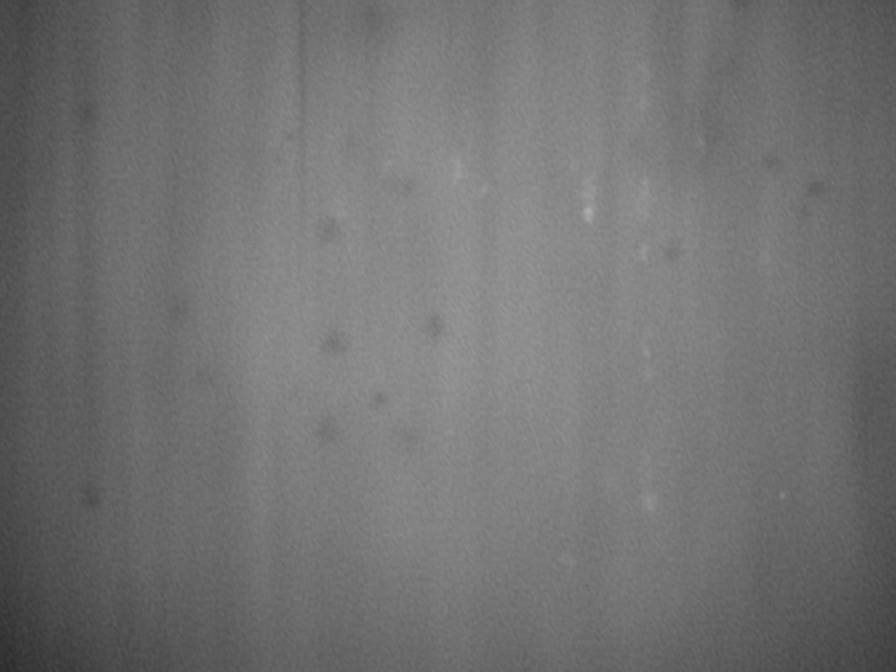
This texture is drawn by a Shadertoy shader. Its source:

```glsl
// Dim grey metal sheet with a soft vignette, vertical streaks, smudges and fine grain

vec2 hash2(vec2 p) {
    vec3 q = fract(p.xyx * vec3(0.1031, 0.1030, 0.0973));
    q += dot(q, q.yzx + 33.33);
    return fract((q.xx + q.yz) * q.zy);
}

// Gradient noise, roughly -0.7 to 0.7
float gradNoise(vec2 p) {
    vec2 i = floor(p), f = p - i;
    vec2 u = f * f * f * (f * (f * 6.0 - 15.0) + 10.0);
    vec2 e = vec2(0.0, 1.0);
    float a = dot(hash2(i) * 2.0 - 1.0, f);
    float b = dot(hash2(i + e.yx) * 2.0 - 1.0, f - e.yx);
    float c = dot(hash2(i + e.xy) * 2.0 - 1.0, f - e.xy);
    float d = dot(hash2(i + e.yy) * 2.0 - 1.0, f - e.yy);
    return mix(mix(a, b, u.x), mix(c, d, u.x), u.y);
}

float cloud(vec2 p) {
    float sum = 0.0, amp = 1.0;
    for (int k = 0; k < 4; k++) {
        sum += amp * gradNoise(p);
        p = p * 2.03 + 17.3;
        amp *= 0.55;
    }
    return sum;
}

// Soft elliptical blot
float blot(vec2 p, vec2 center, vec2 size) {
    vec2 d = (p - center) / size;
    return exp(-dot(d, d));
}

void mainImage(out vec4 fragColor, in vec2 fragCoord) {
    vec2 uv = fragCoord / iResolution.xy;
    vec2 p = fragCoord / iResolution.y;

    // Uneven lighting, darkest at the left and the lower corners
    vec2 c = uv - vec2(0.54, 0.58);
    float grey = 0.552 - 0.76 * c.x * c.x - 0.42 * c.y * c.y;

    // Vertical streaks, stronger towards the top, and broad mottling
    float streaks = gradNoise(vec2(p.x * 13.0, p.y * 1.3 + 4.0))
                  + 0.6 * gradNoise(vec2(p.x * 34.0 + 9.0, p.y * 1.8));
    grey += streaks * mix(0.025, 0.05, uv.y);
    grey += 0.03 * cloud(p * vec2(6.0, 3.5) + 31.0);

    // Wide stains and a thin dark run at the top
    vec2 warped = p + 0.03 * vec2(gradNoise(p * 12.0), gradNoise(p * 12.0 + 50.0));
    grey -= 0.055 * blot(warped, vec2(1.04, 0.79), vec2(0.045, 0.10));
    grey -= 0.05 * blot(warped, vec2(1.28, 0.39), vec2(0.05, 0.13));
    grey -= 0.045 * blot(warped, vec2(0.56, 0.97), vec2(0.08, 0.05));
    grey -= 0.035 * blot(p, vec2(0.45, 0.93), vec2(0.006, 0.28));

    // Scattered dark smudges
    vec2 rough = p + 0.012 * vec2(gradNoise(p * 45.0), gradNoise(p * 45.0 + 80.0));
    for (int k = 0; k < 22; k++) {
        vec2 r = hash2(vec2(float(k) + 3.0, 12.0));
        vec2 s = hash2(vec2(float(k) + 7.0, 41.0));
        vec2 center = vec2(r.x * 1.33, 1.0 - 0.75 * r.y);
        grey -= mix(0.02, 0.075, s.y) * blot(rough, center, mix(0.008, 0.02, s.x) * vec2(1.0, 1.15));
    }

    // Pale flecks: half follow one vertical run, half are loose
    for (int k = 0; k < 26; k++) {
        vec2 r = hash2(vec2(float(k) + 19.0, 63.0));
        vec2 s = hash2(vec2(float(k) + 5.0, 97.0));
        float x = k < 13 ? 0.962 + 0.012 * (r.x - 0.5) : mix(0.35, 1.3, r.x);
        vec2 center = vec2(x, mix(0.15, 0.98, r.y));
        vec2 size = mix(0.005, 0.011, s.x) * vec2(1.0, 1.5);
        grey += mix(0.02, 0.09, s.y * s.y) * blot(rough, center, size);
    }
    grey += 0.13 * blot(rough, vec2(0.875, 0.68), vec2(0.007));
    grey += 0.06 * blot(rough, vec2(0.875, 0.71), vec2(0.012, 0.03));

    // Fine grain, slightly slanted and taller than wide
    vec2 g = vec2(p.x + 0.35 * p.y, p.y);
    grey += 0.042 * gradNoise(g * vec2(190.0, 105.0));
    grey += 0.026 * gradNoise(p * vec2(120.0, 170.0) + 11.0);

    fragColor = vec4(vec3(clamp(grey, 0.0, 1.0)), 1.0);
}
```
